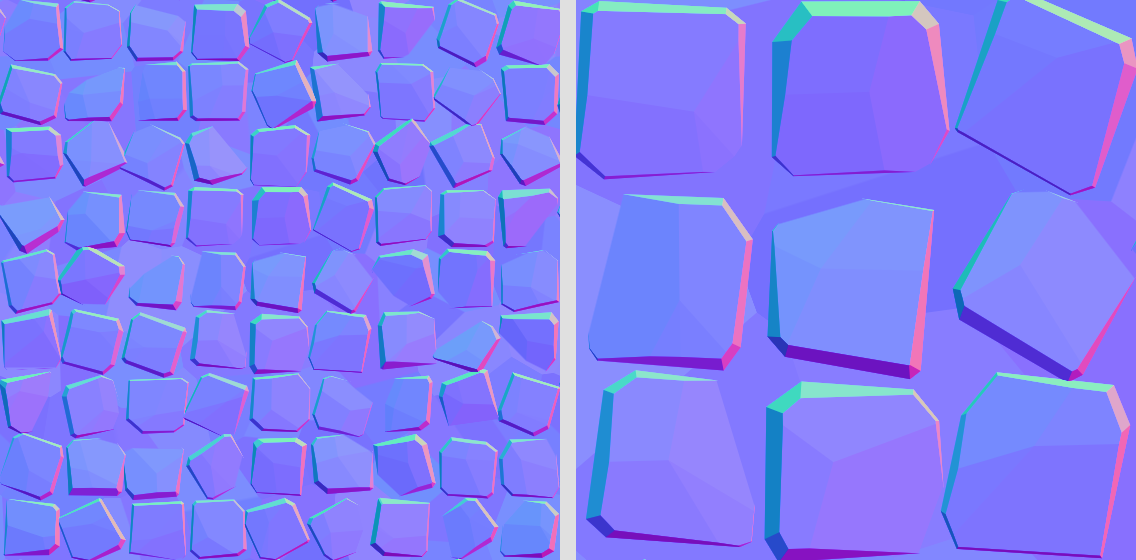
Left: the whole. Right: its middle third, enlarged.
Reproduce this texture map procedurally as a Shadertoy shader.

```glsl
// Tangent-space normal map of chipped, tilted cobblestones set in a square grid.

const float STONES = 9.0;         // repeats across and down
const float HALF_WIDTH = 0.450;   // centre to side, in cells
const float WIDTH_VARIATION = 0.035;
const float CORNER_REACH = 0.565; // centre to corner cut
const float CORNER_VARIATION = 0.060;
const float POSITION_JITTER = 0.035;
const float MAX_TURN = 0.62;      // radians
const float SIDE_SKEW = 0.11;     // radians
const float THICKNESS = 0.078;
const float THICKNESS_VARIATION = 0.025;
const float MAX_TILT = 0.19;
const float FACET_SLOPE = 0.10;
const float SIDE_SLOPE = 1.65;
const float SIDE_SLOPE_VARIATION = 0.55;
const float GROUND_SLOPE = 0.13;
const float QUARTER_TURN = 1.5707963;

// Integer hash: three values in 0..1 for a wrapped cell and a salt
vec3 hash(vec2 cell, int salt) {
    uvec3 v = uvec3(uvec2(mod(cell, STONES)), uint(salt));
    v = v * 1664525u + 1013904223u;
    v.x += v.y * v.z; v.y += v.z * v.x; v.z += v.x * v.y;
    v ^= v >> 16u;
    v.x += v.y * v.z; v.y += v.z * v.x; v.z += v.x * v.y;
    return vec3(v >> 16u) / 65536.0;
}

vec3 signedHash(vec2 cell, int salt) {
    return hash(cell, salt) * 2.0 - 1.0;
}

vec2 direction(float angle) {
    return vec2(cos(angle), sin(angle));
}

// A surface sample holds slope in xy and height in z.
// Coverage of b where it lies above a, smoothed over one pixel.
float coverage(vec3 a, vec3 b, float pixel) {
    float dist = (b.z - a.z) / (length(a.xy - b.xy) + 1e-4);
    return clamp(0.5 + dist / pixel, 0.0, 1.0);
}

vec3 upper(vec3 a, vec3 b, float pixel) {
    return vec3(mix(a.xy, b.xy, coverage(a, b, pixel)), max(a.z, b.z));
}

vec3 lower(vec3 a, vec3 b, float pixel) {
    return vec3(mix(b.xy, a.xy, coverage(a, b, pixel)), min(a.z, b.z));
}

// Flat shards of earth: the nearest seed sets the slope
vec3 ground(vec2 p, float pixel) {
    vec2 slope = vec2(0.0);
    float nearest = 9.0;
    for (int y = -1; y <= 1; y++)
    for (int x = -1; x <= 1; x++) {
        vec2 cell = floor(p) + vec2(x, y);
        vec2 offset = p - cell - hash(cell, 40).xy;
        float dist = dot(offset, offset);
        float cover = clamp(0.5 + (nearest - dist) / (2.0 * pixel), 0.0, 1.0);
        slope = mix(slope, signedHash(cell, 41).xy * GROUND_SLOPE, cover);
        nearest = min(nearest, dist);
    }
    return vec3(slope, 0.0);
}

// One stone: the lowest of its top facets and bevelled sides
vec3 stone(vec2 p, vec2 cell, float pixel) {
    vec3 pose = signedHash(cell, 1);
    vec3 lean = signedHash(cell, 2);
    p -= pose.xy * POSITION_JITTER;
    float turn = pose.z * pose.z * pose.z * MAX_TURN;
    vec2 tilt = lean.xy * abs(lean.xy) * MAX_TILT;
    float top = THICKNESS + lean.z * THICKNESS_VARIATION;
    vec3 surface = vec3(0.0, 0.0, 9.0);

    // Shallow facets meeting off centre
    vec2 peak = signedHash(cell, 3).xy * 0.2;
    for (int k = 0; k < 4; k++) {
        vec3 r = hash(cell, 10 + k);
        vec2 slope = tilt - direction((float(k) + r.x) * QUARTER_TURN) * FACET_SLOPE * r.y;
        surface = lower(surface, vec3(slope, top + dot(slope, p - peak) + dot(tilt, peak)), pixel);
    }

    // Four sides alternate with four corner cuts
    for (int k = 0; k < 8; k++) {
        vec3 r = signedHash(cell, 20 + k);
        bool isCorner = k % 2 == 1;
        float skew = r.x * SIDE_SKEW * (isCorner ? 2.5 : 1.0);
        vec2 outward = direction(turn + float(k) * 0.5 * QUARTER_TURN + skew);
        float reach = isCorner ? CORNER_REACH + r.y * CORNER_VARIATION
                               : HALF_WIDTH + r.y * WIDTH_VARIATION;
        reach *= 1.0 - 0.12 * abs(turn);
        float steep = SIDE_SLOPE + r.z * SIDE_SLOPE_VARIATION;
        surface = lower(surface, vec3(-outward * steep, (reach - dot(p, outward)) * steep), pixel);
    }
    return surface;
}

void mainImage(out vec4 fragColor, in vec2 fragCoord) {
    vec2 p = fragCoord / iResolution.y * STONES;
    float pixel = STONES / iResolution.y;

    // Neighbouring stones may overlap, so the highest surface wins
    vec3 surface = ground(p, pixel);
    for (int y = -1; y <= 1; y++)
    for (int x = -1; x <= 1; x++) {
        vec2 cell = floor(p) + vec2(x, y);
        surface = upper(surface, stone(p - cell - 0.5, cell, pixel), pixel);
    }

    // Encode the normal as colour
    vec3 normal = normalize(vec3(-surface.xy, 1.0));
    fragColor = vec4(normal * 0.5 + 0.5, 1.0);
}
```
